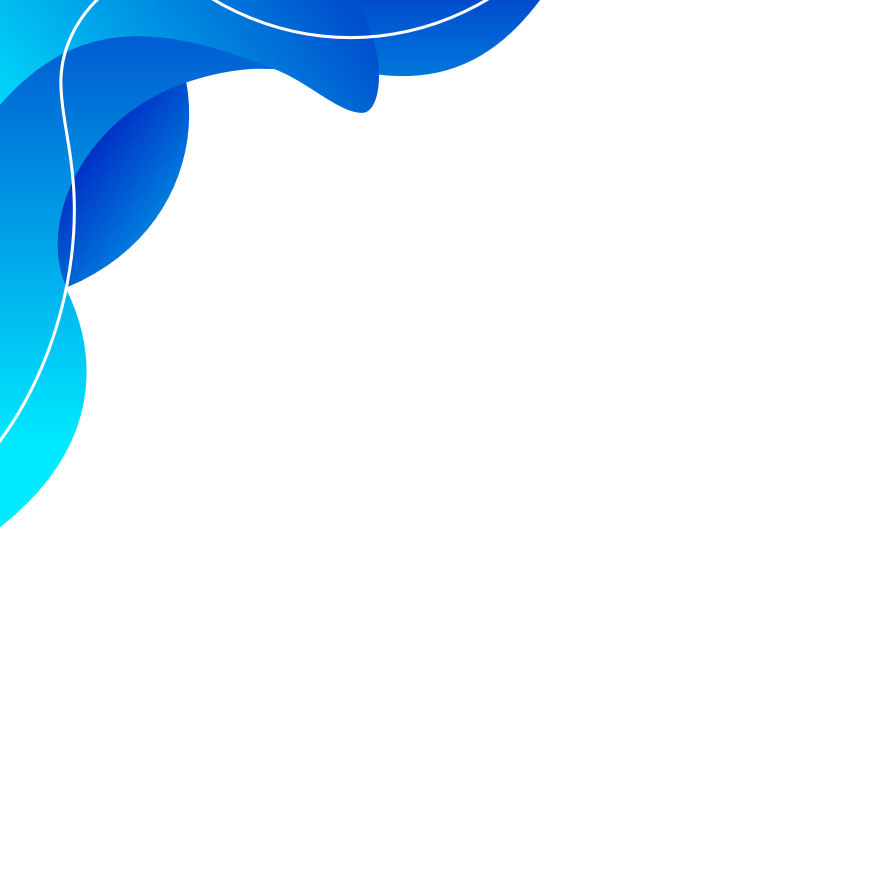
Give the GLSL for this background, as a WebGL 1 fragment shader.

```glsl
precision highp float;
// Overlapping blue and cyan liquid waves with thin white curves in the top left corner of a white page.

uniform vec2 u_resolution;

#define CURVE_STEPS 20
#define LINE_HALF_WIDTH 0.17
#define PAPER vec3(1.0)
#define CYAN vec3(0.0, 0.92, 1.0)
#define SKY vec3(0.0, 0.82, 0.97)
#define AZURE vec3(0.0, 0.48, 0.87)
#define BLUE vec3(0.0, 0.36, 0.82)
#define ROYAL vec3(0.0, 0.30, 0.80)
#define INDIGO vec3(0.0, 0.19, 0.77)

// Path state, in percent of the canvas with y running down from the top
vec2 point;      // position being shaded
vec2 pen;        // current end of the path
float nearest;   // distance to the path
float side;      // -1 inside a closed path, +1 outside

void moveTo(vec2 a) {
  pen = a;
  nearest = 1e4;
  side = 1.0;
}

void lineTo(vec2 b) {
  vec2 edge = b - pen;
  vec2 rel = point - pen;
  float along = clamp(dot(rel, edge) / max(dot(edge, edge), 1e-6), 0.0, 1.0);
  nearest = min(nearest, length(rel - edge * along));
  bool crosses = (pen.y > point.y) != (b.y > point.y);
  if (crosses && rel.x < rel.y * edge.x / edge.y) side = -side;
  pen = b;
}

// Cubic Bezier from the pen to d
void curveTo(vec2 b, vec2 c, vec2 d) {
  vec2 a = pen;
  for (int i = 1; i <= CURVE_STEPS; i++) {
    float t = float(i) / float(CURVE_STEPS);
    float s = 1.0 - t;
    lineTo(s * s * s * a + 3.0 * s * s * t * b + 3.0 * s * t * t * c + t * t * t * d);
  }
}

float coverage(float dist, float pixel) {
  return clamp(0.5 - dist / pixel, 0.0, 1.0);
}

vec3 ramp(vec3 from, vec3 to, float t) {
  return mix(from, to, clamp(t, 0.0, 1.0));
}

void main() {
  float pixel = 100.0 / u_resolution.y;
  point = vec2(gl_FragCoord.x, u_resolution.y - gl_FragCoord.y) * pixel;
  vec3 color = PAPER;

  // Right lobe, at the back
  moveTo(vec2(34.0, -1.0));
  lineTo(vec2(38.0, 8.0));
  lineTo(vec2(42.0, 8.3));
  curveTo(vec2(50.5, 9.4), vec2(56.0, 5.8), vec2(60.5, -0.3));
  lineTo(vec2(60.5, -1.0));
  lineTo(vec2(34.0, -1.0));
  color = mix(color, ramp(ROYAL, AZURE, point.y / 9.0), coverage(side * nearest, pixel));

  // Top wave with a rounded tip
  moveTo(vec2(-2.0, -2.0));
  lineTo(vec2(-2.0, 13.0));
  lineTo(vec2(15.0, 7.0));
  lineTo(vec2(30.6, 7.7));
  curveTo(vec2(34.5, 9.2), vec2(37.8, 12.6), vec2(40.4, 12.6));
  curveTo(vec2(41.8, 12.6), vec2(42.3, 10.3), vec2(42.3, 8.5));
  curveTo(vec2(42.4, 5.5), vec2(41.0, 2.2), vec2(39.5, -0.3));
  lineTo(vec2(38.5, -2.0));
  lineTo(vec2(-2.0, -2.0));
  float topShade = (point.x - 0.8 * point.y + 7.0) / 46.0;
  color = mix(color, ramp(SKY, ROYAL, topShade), coverage(side * nearest, pixel));

  // Left wave, fading down to cyan
  moveTo(vec2(0.0, 11.7));
  curveTo(vec2(8.5, 2.0), vec2(17.5, 2.5), vec2(30.6, 7.7));
  curveTo(vec2(27.5, 7.5), vec2(24.0, 8.1), vec2(20.8, 9.2));
  lineTo(vec2(7.4, 32.3));
  curveTo(vec2(11.0, 39.5), vec2(11.5, 50.0), vec2(-0.2, 59.0));
  lineTo(vec2(-2.0, 60.0));
  lineTo(vec2(-2.0, 13.8));
  lineTo(vec2(0.0, 11.7));
  color = mix(color, ramp(BLUE, CYAN, (point.y - 4.0) / 46.0), coverage(side * nearest, pixel));

  // Dark leaf over the left wave
  moveTo(vec2(20.8, 9.2));
  curveTo(vec2(22.3, 17.5), vec2(18.5, 27.5), vec2(7.4, 32.1));
  curveTo(vec2(4.2, 25.0), vec2(9.0, 13.2), vec2(20.8, 9.2));
  float leafShade = dot(point - vec2(10.0, 17.0), vec2(0.08, 0.06));
  color = mix(color, ramp(INDIGO, AZURE, leafShade), coverage(side * nearest, pixel));

  // White line down the left
  moveTo(vec2(11.0, -0.2));
  curveTo(vec2(8.2, 2.5), vec2(6.7, 6.0), vec2(6.8, 9.5));
  curveTo(vec2(6.9, 13.5), vec2(8.3, 17.5), vec2(8.3, 23.5));
  curveTo(vec2(8.3, 32.0), vec2(5.5, 42.0), vec2(-0.3, 49.6));
  float lines = nearest;

  // White arc along the top
  moveTo(vec2(23.4, -0.3));
  curveTo(vec2(33.2, 5.7), vec2(45.0, 5.7), vec2(54.8, -0.3));
  lines = min(lines, nearest);
  color = mix(color, PAPER, coverage(lines - LINE_HALF_WIDTH, pixel));

  gl_FragColor = vec4(color, 1.0);
}
```
